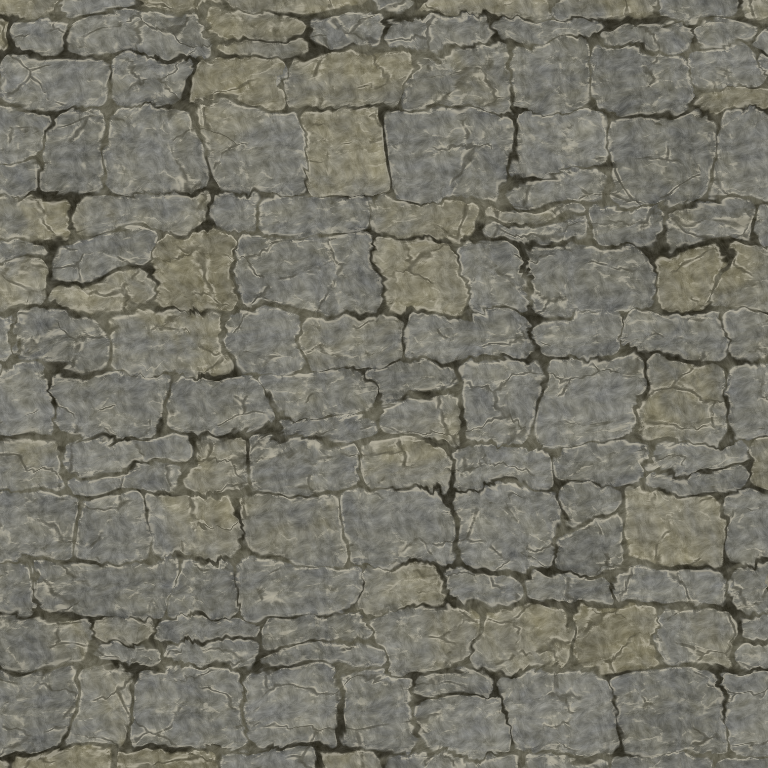
This texture is drawn by a WebGL 1 fragment shader. Its source:

```glsl
precision highp float;
uniform vec2 u_resolution;

#define ROWS 12.5
#define COLUMNS 8.0
#define SPLIT_SHARE 0.25
#define CORNER 0.016
#define JOINT 0.0012
#define WARP 0.014
#define RIM_LIGHT 0.8
#define CRACK_SCALE vec2(12.0, 20.0)
#define CHIP_SCALE vec2(23.0, 47.0)
#define GRAIN 0.09

const vec3 GREY = vec3(0.462, 0.462, 0.436);
const vec3 TAN = vec3(0.53, 0.508, 0.415);
const vec3 PALE = vec3(0.72, 0.70, 0.63);
const vec3 MORTAR = vec3(0.41, 0.40, 0.34);
const vec3 SHADOW = vec3(0.22, 0.21, 0.165);

float hash(vec2 p) {
  return fract(sin(dot(p, vec2(127.1, 311.7))) * 43758.5);
}

// Layered, self-bending sines, roughly -1 to 1
float ripple(vec2 p) {
  float sum = 0.0, amp = 0.5;
  for (int i = 0; i < 5; i++) {
    p = mat2(0.8, 0.6, -0.6, 0.8) * p * 1.8 + 0.9 * sin(p.yx) + 3.1;
    sum += amp * sin(p.x) * sin(p.y);
    amp *= 0.68;
  }
  return sum;
}

// Cellular noise: x = gap between the two nearest points, y = cell tone
vec2 cells(vec2 p) {
  vec2 base = floor(p);
  float near = 9.0, second = 9.0, tone = 0.0;
  for (int j = -1; j <= 1; j++) {
    for (int i = -1; i <= 1; i++) {
      vec2 c = base + vec2(float(i), float(j));
      float d = length(c + vec2(hash(c), hash(c + 57.3)) - p);
      if (d < near) {
        second = near;
        near = d;
        tone = hash(c + 19.7);
      } else {
        second = min(second, d);
      }
    }
  }
  return vec2(second - near, tone);
}

// Irregular slanted division of a line
float divider(float i, float seed, float slant) {
  return i + 0.2 + 0.55 * hash(vec2(i, seed))
    + 0.35 * slant * (hash(vec2(seed, i + 5.0)) - 0.5);
}

// x = index, y = distance to lower divider, z = distance to upper one
vec3 span(float t, float seed, float slant) {
  float i = floor(t);
  if (t < divider(i, seed, slant)) i -= 1.0;
  return vec3(i, t - divider(i, seed, slant), divider(i + 1.0, seed, slant) - t);
}

// x = distance inside the stone, y = stone tone, z = height within it
vec3 masonry(vec2 p) {
  vec3 row = span(p.y * ROWS, 3.0, sin(p.x * 6.0));
  float height = row.y + row.z;
  float up = row.y / height;
  vec3 col = span(p.x * COLUMNS + 9.0 * hash(row.xx), row.x + 40.0, up - 0.5);
  vec2 id = vec2(col.x, row.x);
  float across = col.y / (col.y + col.z);

  // Some tall stones are two thin ones lying on each other
  if (hash(id + 31.0) < SPLIT_SHARE * smoothstep(0.5, 0.9, height)) {
    float cut = mix(0.3, 0.7, hash(id + 8.0)) + 0.2 * (across - 0.5);
    if (up < cut) {
      row.z = (cut - up) * height;
    } else {
      row.y = (up - cut) * height;
      id += 0.5;
    }
    up = row.y / (row.y + row.z);
  }
  vec2 d = vec2(min(col.y, col.z) / COLUMNS, min(row.y, row.z) / ROWS);
  float inside = CORNER - length(max(CORNER - d, 0.0));
  return vec3(inside, hash(id + 2.7), up);
}

void main() {
  vec2 p = gl_FragCoord.xy / u_resolution.y;
  float px = 1.0 / u_resolution.y;
  vec2 bent = p + WARP * vec2(ripple(p * 16.0), ripple(p * 16.0 + 40.0));
  vec3 stone = masonry(bent);
  vec2 facet = cells(bent * CRACK_SCALE);
  vec2 chip = cells(bent * CHIP_SCALE + 3.0);
  float patches = ripple(p * 9.0 + 11.0);
  float mottle = ripple(p * vec2(28.0, 40.0));
  float streak = ripple(p * vec2(42.0, 105.0) + 7.0);
  float grain = ripple(p * 120.0);

  // Stone body
  float tanness = smoothstep(0.62, 0.98, stone.y + 0.25 * patches);
  vec3 color = mix(GREY, TAN, 0.65 * tanness + 0.1);
  color += 0.045 * (fract(stone.y * 7.3) - 0.5) + 0.045 * (facet.y - 0.5);
  color += 0.03 * (chip.y - 0.5) + 0.035 * mottle + 0.04 * streak + GRAIN * grain;
  color += vec3(0.01, 0.005, -0.015) * mottle;

  // Broken faces: thin cracks with pale lips, and smaller chipped edges
  float broken = smoothstep(-0.15, 0.25, patches + 0.7 * mottle);
  float lit = smoothstep(-0.3, 0.35, streak + 0.4 * grain);
  float lip = smoothstep(0.02, 0.07, facet.x) * (1.0 - smoothstep(0.08, 0.15, facet.x));
  float crack = 1.0 - smoothstep(0.01, 0.06 + 15.0 * px, facet.x);
  float flake = 1.0 - smoothstep(0.03, 0.12 + 15.0 * px, chip.x);
  color = mix(color, PALE, 0.65 * lip * broken * lit);
  color = mix(color, SHADOW, 0.4 * crack * broken);
  color = mix(color, PALE, 0.5 * flake * lit * smoothstep(0.0, 0.4, mottle - 0.4 * patches));

  // Worn rim, brightest along the top
  float gap = JOINT * (1.0 + 2.2 * patches + 1.8 * mottle);
  float depth = stone.x - gap;
  float rim = smoothstep(0.0005, 0.0025, depth) * (1.0 - smoothstep(0.003, 0.0065, depth));
  float wear = smoothstep(-0.4, 0.3, streak + 0.6 * grain) * mix(0.55, 1.0, stone.z);
  color = mix(color, PALE, RIM_LIGHT * rim * wear);

  // Joints: earthy mortar with a few deep shaded gaps
  float joint = 1.0 - smoothstep(-0.5 * px, 0.0015 + px, depth);
  float deep = smoothstep(-0.3, 0.5, ripple(p * vec2(12.0, 17.0) + 23.0));
  vec3 filling = mix(MORTAR, SHADOW, 0.2 + 0.8 * deep) + 0.08 * grain;
  color = mix(color, filling, 0.9 * joint);
  color *= 1.0 - 0.16 * deep * (1.0 - smoothstep(0.0, 0.009, depth));

  gl_FragColor = vec4(clamp(color, 0.0, 1.0), 1.0);
}
```
